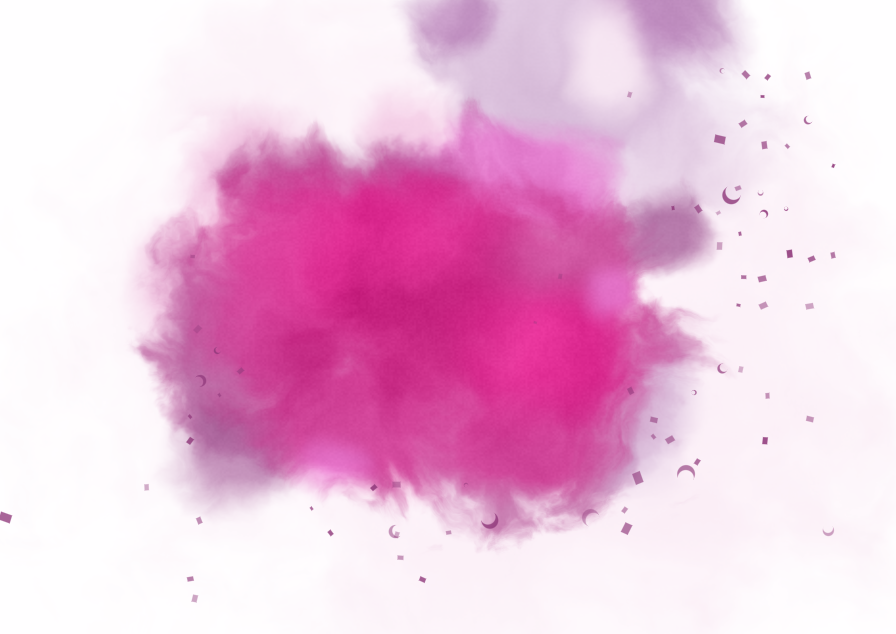
Reproduce this background procedurally as a WebGL 2 fragment shader.

```glsl
#version 300 es
precision highp float;
// A magenta watercolour cloud on white paper, with a lilac plume above it and
// scattered chips and crescents. Soft ellipses with noise-torn edges are layered
// from pale haze to hot core; the flecks come from jittered, density-masked grids.
uniform vec2 u_resolution;
out vec4 fragColor;

const vec3 PAPER = vec3(1.0, 0.997, 1.0);
const vec3 HAZE = vec3(0.985, 0.93, 0.965);
const vec3 LILAC = vec3(0.83, 0.71, 0.84);
const vec3 PURPLE = vec3(0.69, 0.45, 0.69);
const vec3 BLUSH = vec3(0.93, 0.71, 0.85);
const vec3 ORCHID = vec3(0.91, 0.48, 0.82);
const vec3 MAUVE = vec3(0.79, 0.47, 0.69);
const vec3 PLUM = vec3(0.66, 0.39, 0.61);
const vec3 MAGENTA = vec3(0.82, 0.25, 0.59);
const vec3 HOT = vec3(0.89, 0.17, 0.58);
const vec3 CRIMSON = vec3(0.77, 0.13, 0.49);
const vec3 FLECK = vec3(0.56, 0.22, 0.48);
const float WARP = 0.075;      // how far noise displaces the paint
const float RAGGED = 0.75;     // how strongly noise tears the edges
const float GRAIN = 0.035;     // strength of the paper grain

float hash(vec2 p) {
  return fract(sin(dot(p, vec2(127.1, 311.7))) * 43758.5453);
}

float noise(vec2 p) {
  vec2 i = floor(p), f = fract(p);
  f = f * f * (3.0 - 2.0 * f);
  float low = mix(hash(i), hash(i + vec2(1, 0)), f.x);
  float high = mix(hash(i + vec2(0, 1)), hash(i + vec2(1, 1)), f.x);
  return mix(low, high, f.y);
}

float fbm(vec2 p) {
  float sum = 0.0, weight = 0.5;
  for (int i = 0; i < 6; i++) {
    sum += weight * noise(p);
    p = mat2(1.6, 1.2, -1.2, 1.6) * p + 7.3;
    weight *= 0.5;
  }
  return sum;
}

// Lays one ragged, slightly squared ellipse of paint over the colour.
void wash(inout vec3 col, vec3 paint, vec2 centre, vec2 radius, float alpha, float soft, vec3 tint) {
  vec2 d = abs(paint.xy - centre) / radius;
  float dist = pow(pow(d.x, 2.5) + pow(d.y, 2.5), 0.4) + paint.z * RAGGED;
  col = mix(col, tint, alpha * (1.0 - smoothstep(1.0 - soft, 1.0 + soft, dist)));
}

float patchAt(vec2 p, vec2 centre, vec2 radius) {
  vec2 d = (p - centre) / radius;
  return exp(-dot(d, d));
}

// Where flecks gather around the cloud.
float fleckDensity(vec2 p) {
  return patchAt(p, vec2(1.19, 0.70), vec2(0.10, 0.17))
       + patchAt(p, vec2(0.34, 0.39), vec2(0.05, 0.16))
       + patchAt(p, vec2(0.28, 0.16), vec2(0.07, 0.05))
       + patchAt(p, vec2(1.03, 0.32), vec2(0.09, 0.10))
       + 0.35 * patchAt(p, vec2(0.62, 0.18), vec2(0.24, 0.07))
       + 0.30 * patchAt(p, vec2(1.26, 0.42), vec2(0.07, 0.18));
}

// One grid of flecks; each chosen cell holds a chip or a crescent.
void flecks(inout vec3 col, vec2 p, float cell, float amount, float crescents, float seed) {
  vec2 id = floor(p / cell), f = fract(p / cell) - 0.5;
  vec2 key = id + seed;
  if (hash(key) > amount * fleckDensity((id + 0.5) * cell)) return;
  f -= 0.36 * (vec2(hash(key + 3.1), hash(key + 5.7)) - 0.5);
  float turn = 6.2832 * hash(key + 9.2), size = mix(0.07, 0.19, hash(key + 11.4));
  f = mat2(cos(turn), sin(turn), -sin(turn), cos(turn)) * f;
  float chip = max(abs(f.x + 0.3 * f.y) - size, abs(f.y - 0.25 * f.x) - 0.7 * size);
  float moon = max(length(f) - 1.2 * size, 1.1 * size - length(f - size * vec2(0.55, 0.15)));
  float d = hash(key + 13.8) < crescents ? moon : chip;
  float edge = 0.8 / (u_resolution.y * cell);
  float alpha = mix(0.35, 0.9, hash(key + 17.3));
  col = mix(col, FLECK, alpha * (1.0 - smoothstep(-edge, edge, d)));
}

void main() {
  vec2 p = gl_FragCoord.xy / u_resolution.y;
  vec2 drift = vec2(fbm(p * 6.0), fbm(p * 6.0 + 31.7)) - 0.5;
  float tear = fbm(p * 11.0 + drift * 2.0 + 4.0) - 0.5;
  vec3 q = vec3(p + WARP * drift, tear);
  vec3 col = PAPER;

  // Pale haze
  wash(col, q, vec2(0.74, 0.49), vec2(0.58, 0.42), 0.65, 0.4, HAZE);
  wash(col, q, vec2(0.88, 0.13), vec2(0.36, 0.19), 0.5, 0.5, HAZE);
  wash(col, q, vec2(1.18, 0.41), vec2(0.20, 0.35), 0.4, 0.5, HAZE);
  wash(col, q, vec2(0.50, 0.87), vec2(0.22, 0.11), 0.4, 0.6, HAZE);
  // Lilac plume
  wash(col, q, vec2(0.99, 0.78), vec2(0.18, 0.13), 0.5, 0.5, LILAC);
  wash(col, q, vec2(0.89, 0.91), vec2(0.20, 0.16), 0.75, 0.4, LILAC);
  wash(col, q, vec2(0.70, 0.98), vec2(0.07, 0.05), 0.7, 0.5, PURPLE);
  wash(col, q, vec2(1.05, 0.97), vec2(0.09, 0.08), 0.75, 0.6, PURPLE);
  wash(col, q, vec2(0.97, 0.91), vec2(0.05, 0.08), 0.85, 0.5, HAZE);
  // Torn fringe
  wash(col, q, vec2(0.39, 0.72), vec2(0.10, 0.08), 0.75, 0.5, BLUSH);
  wash(col, q, vec2(0.635, 0.78), vec2(0.07, 0.07), 0.6, 0.5, BLUSH);
  wash(col, q, vec2(0.29, 0.56), vec2(0.06, 0.08), 0.7, 0.6, BLUSH);
  wash(col, q, vec2(0.67, 0.48), vec2(0.39, 0.28), 0.9, 0.14, MAUVE);
  wash(col, q, vec2(0.80, 0.72), vec2(0.16, 0.08), 0.85, 0.4, ORCHID);
  wash(col, q, vec2(0.55, 0.71), vec2(0.17, 0.06), 0.6, 0.5, PLUM);
  wash(col, q, vec2(1.04, 0.63), vec2(0.07, 0.06), 0.85, 0.5, PLUM);
  wash(col, q, vec2(0.39, 0.28), vec2(0.10, 0.07), 0.7, 0.5, PLUM);
  wash(col, q, vec2(0.35, 0.47), vec2(0.06, 0.13), 0.5, 0.5, PLUM);
  wash(col, q, vec2(1.01, 0.36), vec2(0.07, 0.11), 0.7, 0.4, LILAC);
  // Core
  wash(col, q, vec2(0.50, 0.56), vec2(0.18, 0.17), 0.95, 0.35, MAGENTA);
  wash(col, q, vec2(0.78, 0.50), vec2(0.25, 0.19), 0.95, 0.25, MAGENTA);
  wash(col, q, vec2(0.58, 0.32), vec2(0.15, 0.11), 0.9, 0.35, MAGENTA);
  wash(col, q, vec2(0.82, 0.32), vec2(0.13, 0.08), 0.9, 0.35, MAGENTA);
  wash(col, q, vec2(0.59, 0.61), vec2(0.16, 0.11), 0.9, 0.7, HOT);
  wash(col, q, vec2(0.68, 0.47), vec2(0.17, 0.12), 0.85, 0.7, CRIMSON);
  wash(col, q, vec2(0.86, 0.45), vec2(0.12, 0.09), 0.9, 0.6, HOT);
  wash(col, q, vec2(0.90, 0.59), vec2(0.11, 0.06), 0.35, 0.7, MAUVE);
  wash(col, q, vec2(0.97, 0.54), vec2(0.04, 0.04), 0.8, 0.7, ORCHID);
  wash(col, q, vec2(0.525, 0.25), vec2(0.05, 0.04), 0.75, 0.7, ORCHID);

  // Mottling and grain grow with the depth of the pigment
  float pigment = 1.0 - col.g;
  col += pigment * (0.16 * tear + GRAIN * (noise(p * 330.0) - 0.5));
  flecks(col, p, 0.036, 0.45, 0.1, 2.0);
  flecks(col, p + 0.017, 0.075, 0.45, 0.6, 40.0);
  fragColor = vec4(clamp(col, 0.0, 1.0), 1.0);
}
```
